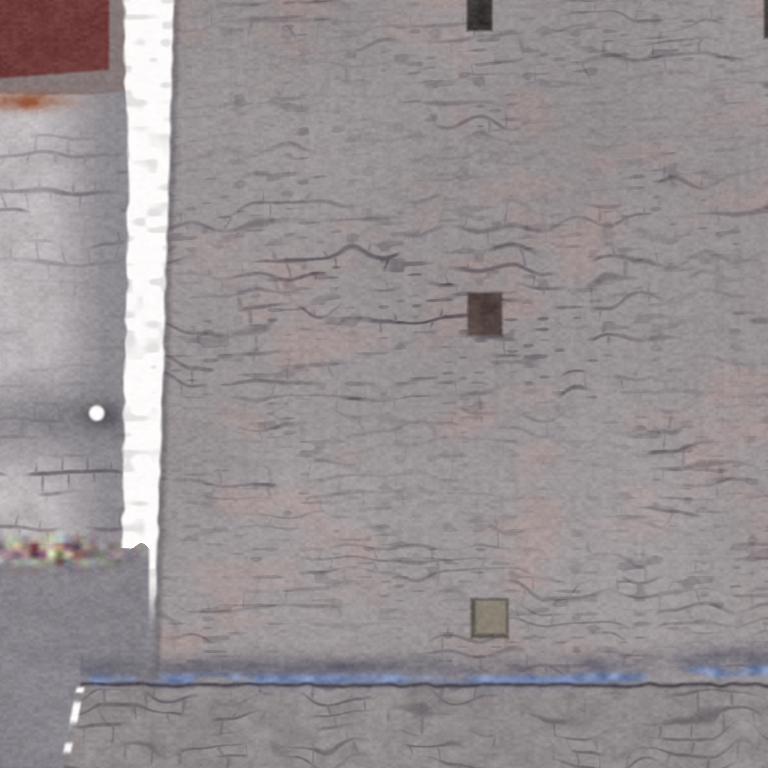
Reproduce this texture procedurally as a WebGL 2 fragment shader.

```glsl
#version 300 es
precision highp float;
// Weathered masonry tower with a sunlit corner strip, small windows and a blue ledge.

#define WALL vec3(0.595, 0.573, 0.580)
#define CRACK vec3(0.32, 0.30, 0.33)
#define SUNLIT vec3(0.995, 0.985, 0.985)
#define PALE vec3(0.725, 0.705, 0.715)
#define SHADE vec3(0.50, 0.49, 0.515)
#define RED_PAINT vec3(0.43, 0.23, 0.23)
#define LEDGE_BLUE vec3(0.47, 0.54, 0.70)
#define GRAIN 0.085
#define SOFT 0.003

uniform vec2 u_resolution;
out vec4 fragColor;

float hash(vec2 p) {
    return fract(sin(dot(p, vec2(127.1, 311.7))) * 43758.5453);
}

float noise(vec2 p) {
    vec2 i = floor(p), f = fract(p);
    f = f * f * (3.0 - 2.0 * f);
    return mix(mix(hash(i), hash(i + vec2(1, 0)), f.x),
               mix(hash(i + vec2(0, 1)), hash(i + vec2(1, 1)), f.x), f.y);
}

float fbm(vec2 p) {
    float sum = 0.0, amp = 0.5;
    for (int i = 0; i < 4; i++) {
        sum += amp * noise(p);
        p = p * 2.03 + 17.3;
        amp *= 0.5;
    }
    return sum / 0.9375;
}

// Coverage that rises from 0 to 1 as x passes the edge
float past(float edge, float x) { return smoothstep(-SOFT, SOFT, x - edge); }

float box(vec2 p, vec2 lo, vec2 hi) {
    vec2 d = abs(p - 0.5 * (lo + hi)) - 0.5 * (hi - lo);
    return 1.0 - past(0.0, max(d.x, d.y));
}

float blob(vec2 p, vec2 center, vec2 radius) {
    vec2 d = (p - center) / radius;
    return exp(-dot(d, d));
}

// Broken joints of irregular stone courses
float joints(vec2 p, vec2 stone, float wobble) {
    p += wobble * (vec2(noise(p * 24.0), noise(p * 24.0 + 9.0)) - 0.5);
    float row = floor(p.y / stone.y);
    float x = p.x / stone.x + hash(vec2(row, 3.0)) + 0.5 * noise(vec2(p.x * 14.0, row));
    vec2 f = fract(vec2(x, p.y / stone.y));
    vec2 d = min(f, 1.0 - f) * stone;
    float lines = max(1.0 - smoothstep(0.0005, 0.0042, d.y),
                      0.6 * (1.0 - smoothstep(0.0, 0.0035, d.x)));
    return lines * smoothstep(0.36, 0.72, noise(p * vec2(24.0, 46.0) + 5.0));
}

// Main wall: cracks crowd around the middle window
vec3 towerWall(vec2 p) {
    vec3 c = WALL + 0.07 * (fbm(p * 5.0) - 0.5) + 0.025 * blob(p, vec2(0.6, 0.25), vec2(0.4, 0.16));
    c += vec3(0.035, 0.0, -0.01) * smoothstep(0.5, 0.8, fbm(p * vec2(13.0, 20.0) + 31.0));
    float crowd = blob(p, vec2(0.60, 0.60), vec2(0.25, 0.12));
    float patches = smoothstep(0.46, 0.72, fbm(p * vec2(8.0, 14.0) + 3.0));
    vec2 q = p - vec2(0.0, 0.07 * p.x * smoothstep(0.4, 0.9, p.y));
    float crack = joints(q, vec2(0.058, 0.021), 0.026) * min(1.0, 0.10 + 0.75 * crowd + 0.35 * patches);
    float streak = smoothstep(0.66, 0.87, noise(q * vec2(48.0, 165.0)));
    crack += streak * (0.12 + 0.28 * crowd + 0.22 * patches);
    return mix(c, CRACK, 0.85 * min(crack, 1.0));
}

// Side wall with red paint, worn ledge, shaded recess and rubble
vec3 sideWall(vec2 p) {
    float mottled = fbm(p * vec2(24.0, 34.0));
    vec3 c = PALE + 0.13 * (mottled - 0.5);
    c = mix(c, SHADE, 0.75 * smoothstep(0.07, 0.165, p.x + 0.03 * mottled));
    c = mix(c, SHADE - 0.03, 0.8 * blob(p, vec2(0.08, 0.455), vec2(0.14, 0.045)));
    float bricks = joints(p + 0.4, vec2(0.034, 0.023), 0.014);
    float worn = blob(p, vec2(0.07, 0.36), vec2(0.2, 0.075)) + 0.7 * blob(p, vec2(0.06, 0.73), vec2(0.15, 0.08));
    c = mix(c, CRACK, bricks * (0.1 + 0.6 * min(worn, 1.0)));
    float ledge = past(0.878, p.y + 0.012 * (mottled - 0.5));
    c = mix(c, vec3(0.52, 0.47, 0.47), ledge);
    float rust = blob(p, vec2(0.025, 0.868), vec2(0.06, 0.011));
    c = mix(c, vec3(0.58, 0.34, 0.24), min(1.0, rust * 1.6 * mottled));
    c = mix(c, RED_PAINT + 0.06 * (mottled - 0.5), past(0.898 + 0.08 * p.x, p.y) * (1.0 - past(0.142, p.x)));
    vec3 lower = SHADE + 0.025 + 0.07 * (mottled - 0.5);
    c = mix(lower, c, past(0.263 + 0.03 * mottled, p.y));
    float rubble = blob(p, vec2(0.065, 0.282), vec2(0.09, 0.018));
    vec3 debris = vec3(noise(p * 90.0), noise(p * 90.0 + 7.0), noise(p * 90.0 + 13.0));
    vec3 bits = mix(vec3(debris.g), debris, 0.35) * 0.95 + vec3(0.10, 0.06, 0.02);
    c = mix(c, bits, 0.85 * rubble);
    c = mix(c, CRACK - 0.05, 0.7 * blob(p, vec2(0.132, 0.458), vec2(0.024, 0.016)));
    return mix(c, SUNLIT, 1.0 - past(0.010, length(p - vec2(0.126, 0.462))));
}

void main() {
    vec2 p = gl_FragCoord.xy / u_resolution;
    float rough = noise(p * 65.0) - 0.5;

    // Two walls meeting at the sunlit corner
    float corner = mix(0.197, 0.228, p.y) + 0.003 * rough;
    vec3 c = mix(sideWall(p), towerWall(p), past(corner, p.x));
    c = mix(c, CRACK, 0.4 * blob(p, vec2(corner + 0.003, p.y), vec2(0.005, 1.0)));
    float left = 0.160 + 0.007 * blob(p, vec2(p.x, 0.73), vec2(1.0, 0.2)) + 0.005 * rough;
    left = mix(0.194, left, past(0.295 + 0.03 * rough, p.y));
    float strip = past(left, p.x) * (1.0 - past(corner - 0.001, p.x));
    strip *= smoothstep(0.17, 0.26, p.y);
    c = mix(c, SUNLIT - 0.10 * smoothstep(0.6, 0.9, noise(p * vec2(60.0, 90.0))), strip);

    // Windows, each with a lighter sill side
    vec3 glass = vec3(0.25, 0.23, 0.23) + 0.12 * rough;
    c = mix(c, glass, box(p, vec2(0.608, 0.960), vec2(0.641, 1.02)));
    c = mix(c, glass, box(p, vec2(0.995, 0.950), vec2(1.02, 1.02)));
    c = mix(c, glass + vec3(0.06, 0.03, 0.02), box(p, vec2(0.609, 0.563), vec2(0.654, 0.619)));
    c = mix(c, vec3(0.36, 0.34, 0.32), box(p, vec2(0.613, 0.169), vec2(0.662, 0.221)));
    c = mix(c, vec3(0.54, 0.51, 0.46), box(p, vec2(0.619, 0.175), vec2(0.659, 0.218)));

    // Lower wall, its blue ledge and bright dotted edge
    float top = 0.108 + 0.004 * rough;
    float edge = mix(0.083, 0.106, p.y / 0.11);
    vec3 base = WALL - 0.035 + 0.11 * (fbm(p * vec2(35.0, 50.0)) - 0.5);
    base = mix(base, CRACK, 0.5 * joints(p + 0.7, vec2(0.042, 0.022), 0.03));
    c = mix(c, base, (1.0 - past(top, p.y)) * past(edge, p.x));
    float run = past(0.105, p.x);
    float rise = 0.012 * smoothstep(0.7, 1.0, p.x);
    float stain = fbm(p * vec2(22.0, 45.0));
    c = mix(c, vec3(0.36, 0.35, 0.40), run * 1.1 * stain * blob(p, vec2(p.x, 0.129 + rise), vec2(1.0, 0.016)));
    float blue = run * blob(p, vec2(p.x, 0.115 + rise), vec2(1.0, 0.008));
    c = mix(c, LEDGE_BLUE + 0.25 * rough, blue * smoothstep(0.25, 0.6, stain));
    c = mix(c, CRACK - 0.08, run * 0.75 * blob(p, vec2(p.x, top), vec2(1.0, 0.003)));
    float dots = (1.0 - past(0.005, abs(p.x - edge))) * (1.0 - past(0.105, p.y));
    c = mix(c, SUNLIT, dots * smoothstep(0.25, 0.55, noise(vec2(3.0, p.y * 75.0))));

    // Fine stone grain, fading on the sunlit strip
    float grain = 0.6 * noise(p * vec2(150.0, 230.0)) + 0.4 * noise(p * 290.0) - 0.5;
    fragColor = vec4(c + GRAIN * grain * (1.0 - 0.7 * strip), 1.0);
}
```
